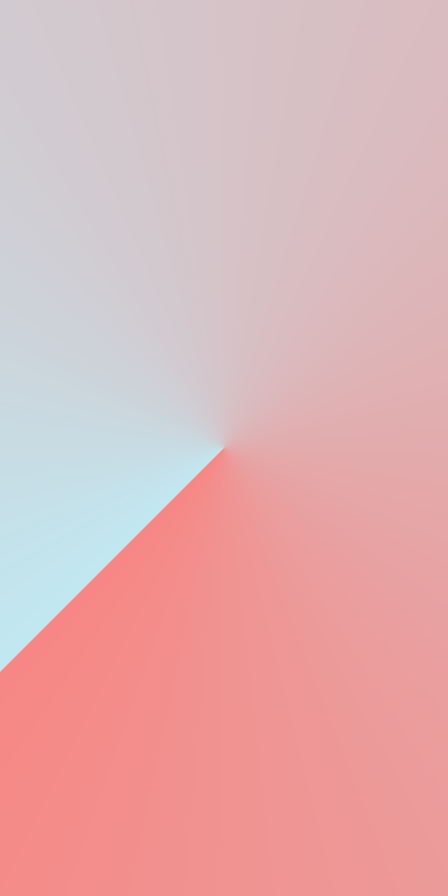
A Shadertoy shader for this background:

```glsl
// A conic gradient that turns once around the canvas centre, from coral
// through dusty pink to pale blue, with one hard seam toward the lower left.
// The polar angle sets the blend; distance to the seam ray smooths its edge.

#define CENTER vec2(0.5, 0.5)
#define SEAM_DEGREES 225.0
#define CORAL vec3(0.968, 0.528, 0.515)
#define PALE_BLUE vec3(0.757, 0.908, 0.945)
#define SEAM_SOFTNESS 0.7

const float TAU = 6.2831853;

// Fraction of a counterclockwise turn from the seam, in 0..1
float turnFromSeam(vec2 p, float seamAngle) {
    return fract((atan(p.y, p.x) - seamAngle) / TAU);
}

void mainImage(out vec4 fragColor, in vec2 fragCoord) {
    // Canvas widths, measured from the pivot
    vec2 p = (fragCoord - CENTER * iResolution.xy) / iResolution.x;
    float seamAngle = radians(SEAM_DEGREES);
    vec2 seamDir = vec2(cos(seamAngle), sin(seamAngle));

    // Sweep
    float blend = turnFromSeam(p, seamAngle);

    // Antialiased seam, only on the ray side of the pivot
    float along = dot(p, seamDir);
    float across = seamDir.x * p.y - seamDir.y * p.x;
    float softness = SEAM_SOFTNESS / iResolution.x;
    if (along > 0.0 && abs(across) < softness) {
        blend = 1.0 - smoothstep(-softness, softness, across);
    }

    fragColor = vec4(mix(CORAL, PALE_BLUE, blend), 1.0);
}
```
